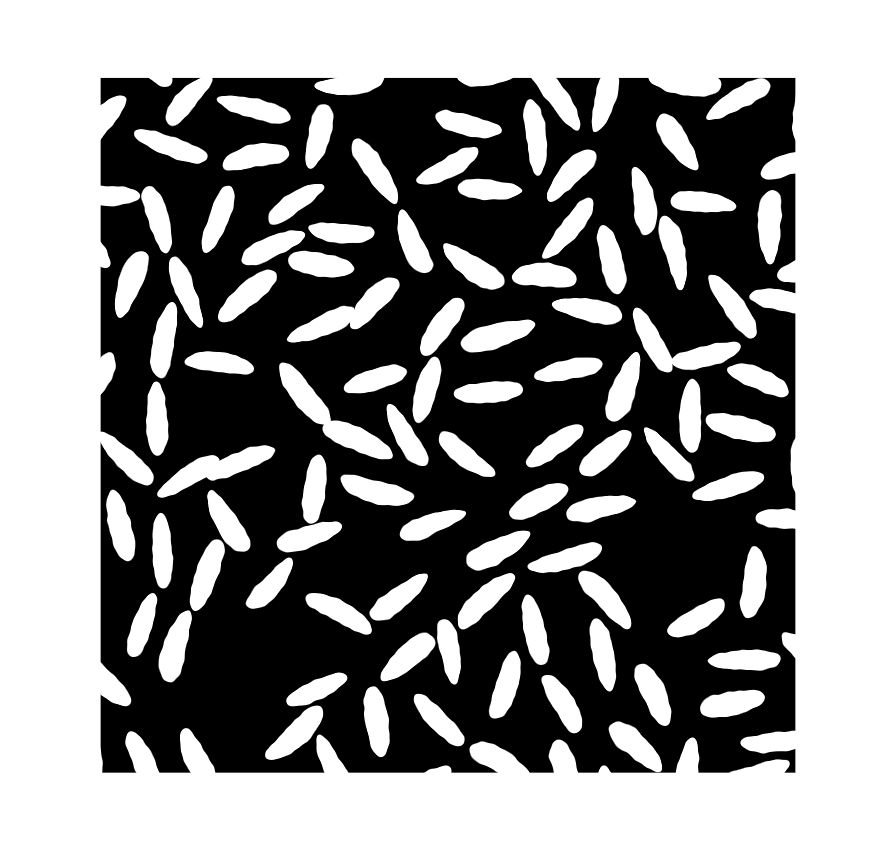
A Shadertoy shader for this pattern:

```glsl
// Scattered white rice grains on a black square with a white margin.
// Grains sit on a rotated checkerboard: even cells hold freely jittered grains,
// odd cells try several poses and keep one that clears its neighbours.

const vec3 PAPER = vec3(1.0);
const vec3 INK = vec3(0.0);

const vec2 SQUARE_CENTER = vec2(0.5, 0.502);  // share of canvas size
const float SQUARE_SIDE = 0.8135;             // share of canvas height

// Grain sizes are in cell units
const float CELLS_PER_SIDE = 10.8;
const float GRID_ANGLE = 0.37;
const float HALF_LENGTH = 0.55;
const float HALF_WIDTH = 0.166;
const float SIZE_SPREAD = 0.2;
const float END_BLUNTNESS = 2.6;
const float TAPER = 0.3;
const float BEND = 0.35;
const float OUTLINE_WOBBLE = 0.014;

const float EVEN_JITTER = 0.5;
const float ODD_JITTER = 0.62;
const float CLEARANCE = 0.40;
const float MISSING_SHARE = 0.05;
const int POSE_TRIES = 14;
const float PI = 3.14159;

struct Grain { vec2 pos; vec2 dir; };

vec4 hash4(vec3 p) {
    vec4 q = fract(p.xyzx * vec4(0.1031, 0.1030, 0.0973, 0.1099));
    q += dot(q, q.wzxy + 33.33);
    return fract((q.xxyz + q.yzzw) * q.zywx);
}

float gradientDot(vec2 corner, vec2 offset) {
    float a = 2.0 * PI * hash4(vec3(corner, 71.0)).x;
    return dot(vec2(cos(a), sin(a)), offset);
}

float gradientNoise(vec2 p) {
    vec2 i = floor(p), f = fract(p);
    vec2 u = f * f * f * (f * (f * 6.0 - 15.0) + 10.0);
    vec2 e = vec2(1.0, 0.0);
    return mix(mix(gradientDot(i, f), gradientDot(i + e, f - e), u.x),
               mix(gradientDot(i + e.yx, f - e.yx), gradientDot(i + 1.0, f - 1.0), u.x), u.y);
}

Grain randomPose(vec2 cell, float attempt, float jitter) {
    vec4 r = hash4(vec3(cell + 40.0, attempt + 3.0));
    float a = PI * r.z;
    return Grain(cell + 0.5 + jitter * (r.xy - 0.5), vec2(cos(a), sin(a)));
}

// Distance from a point to the spine of a grain
float spineDistance(vec2 p, Grain g) {
    float reach = HALF_LENGTH - HALF_WIDTH;
    vec2 d = p - g.pos;
    return length(d - g.dir * clamp(dot(d, g.dir), -reach, reach));
}

float spineGap(Grain a, Grain b) {
    float gap = 9.0;
    for (float t = -1.0; t <= 1.0; t += 0.5)
        gap = min(gap, spineDistance(a.pos + a.dir * t * (HALF_LENGTH - HALF_WIDTH), b));
    return gap;
}

Grain placeGrain(vec2 cell) {
    if (mod(cell.x + cell.y, 2.0) < 0.5) return randomPose(cell, 0.0, EVEN_JITTER);

    Grain neighbours[4];
    for (int n = 0; n < 4; n++) {
        float side = float(n / 2) * 2.0 - 1.0;
        vec2 offset = n % 2 == 0 ? vec2(side, 0.0) : vec2(0.0, side);
        neighbours[n] = randomPose(cell + offset, 0.0, EVEN_JITTER);
    }
    Grain best = randomPose(cell, 0.0, ODD_JITTER);
    float bestGap = -1.0;
    for (int k = 0; k < POSE_TRIES && bestGap < CLEARANCE; k++) {
        Grain pose = randomPose(cell, float(k), ODD_JITTER);
        float gap = 9.0;
        for (int n = 0; n < 4; n++) gap = min(gap, spineGap(pose, neighbours[n]));
        if (gap > bestGap) { bestGap = gap; best = pose; }
    }
    return best;
}

// Approximate distance to a tapered, slightly bent superellipse
float grainDistance(vec2 p, Grain g, vec4 r) {
    vec2 d = p - g.pos;
    vec2 size = vec2(HALF_LENGTH, HALF_WIDTH) * (1.0 + SIZE_SPREAD * (r.xy - 0.5));
    vec2 q = vec2(dot(d, g.dir), dot(d, vec2(-g.dir.y, g.dir.x))) / size;
    q.y += BEND * (r.z - 0.5) * (q.x * q.x - 0.3) * 2.0;
    q.y /= max(0.4, 1.0 + TAPER * (r.w - 0.5) * 2.0 * q.x);
    q = abs(q);
    float f = pow(q.x, END_BLUNTNESS) + q.y * q.y - 1.0;
    vec2 slope = vec2(END_BLUNTNESS * pow(q.x, END_BLUNTNESS - 1.0), 2.0 * q.y) / size;
    return f / max(length(slope), 1.0);
}

void mainImage(out vec4 fragColor, in vec2 fragCoord) {
    float side = iResolution.y * SQUARE_SIDE;
    vec2 p = (fragCoord - iResolution.xy * SQUARE_CENTER) / side;
    float squareEdge = max(abs(p.x), abs(p.y)) - 0.5;
    float ink = clamp(0.5 - squareEdge * side, 0.0, 1.0);

    // Nearest grain among the surrounding cells
    if (ink > 0.0) {
        float c = cos(GRID_ANGLE), s = sin(GRID_ANGLE);
        vec2 q = mat2(c, s, -s, c) * p * CELLS_PER_SIDE;
        float nearest = 9.0;
        for (int k = 0; k < 9; k++) {
            vec2 cell = floor(q) + vec2(k % 3, k / 3) - 1.0;
            vec4 shape = hash4(vec3(cell + 40.0, 57.0));
            bool missing = hash4(vec3(cell + 40.0, 91.0)).x < MISSING_SHARE;
            if (missing || length(q - cell - 0.5) > 1.1) continue;
            nearest = min(nearest, grainDistance(q, placeGrain(cell), shape));
        }
        nearest += OUTLINE_WOBBLE * 2.0 * gradientNoise(q * 6.0);
        ink *= clamp(0.5 + nearest * side / CELLS_PER_SIDE, 0.0, 1.0);
    }
    fragColor = vec4(mix(PAPER, INK, ink), 1.0);
}
```
